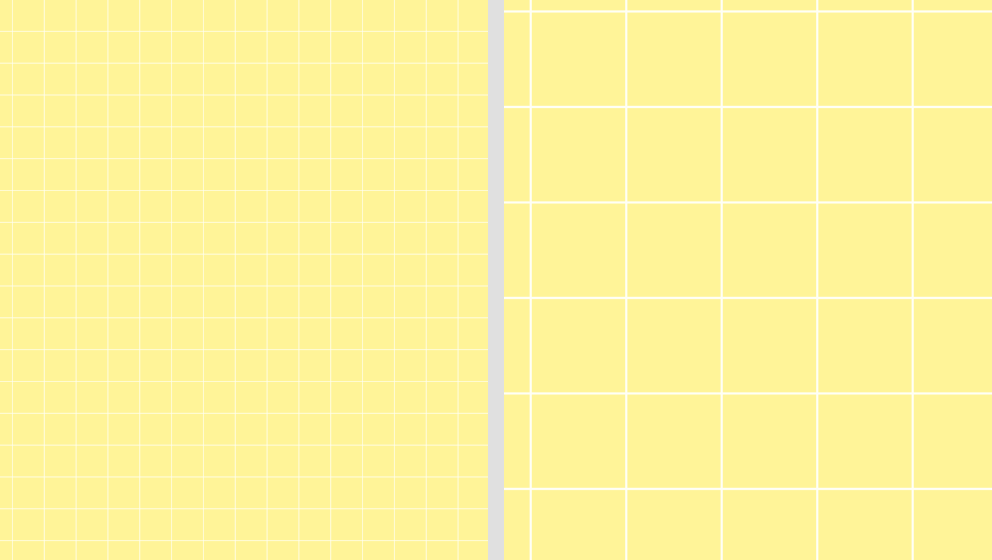
Left: the whole. Right: its middle third, enlarged.
This pattern is drawn by a WebGL 1 fragment shader. Its source:

```glsl
precision highp float;

uniform vec2 u_resolution;

// Lengths are fractions of the canvas height.
const float CELL_SIZE = 0.05684;
const vec2 FIRST_LINE = vec2(0.0222, 0.0346);
const float LINE_WIDTH = 0.0013;
const float FILTER_PIXELS = 1.2;

const vec3 PAPER_COLOR = vec3(1.0, 0.957, 0.596);
const vec3 LINE_COLOR = vec3(1.0, 1.0, 0.97);

// Distance to the nearest vertical (x) and horizontal (y) grid line.
vec2 gridDistance(vec2 p) {
  vec2 cell = fract((p - FIRST_LINE) / CELL_SIZE + 0.5) - 0.5;
  return abs(cell) * CELL_SIZE;
}

// Share of a filter box covered by a line, which keeps thin lines even.
vec2 lineCoverage(vec2 dist, float boxWidth) {
  vec2 right = min(dist + 0.5 * boxWidth, vec2(0.5 * LINE_WIDTH));
  vec2 left = max(dist - 0.5 * boxWidth, vec2(-0.5 * LINE_WIDTH));
  return clamp((right - left) / boxWidth, 0.0, 1.0);
}

void main() {
  vec2 p = gl_FragCoord.xy / u_resolution.y;
  float boxWidth = FILTER_PIXELS / u_resolution.y;

  // Union of both line directions, so crossings do not double up.
  vec2 coverage = lineCoverage(gridDistance(p), boxWidth);
  float ink = 1.0 - (1.0 - coverage.x) * (1.0 - coverage.y);

  gl_FragColor = vec4(mix(PAPER_COLOR, LINE_COLOR, ink), 1.0);
}
```
